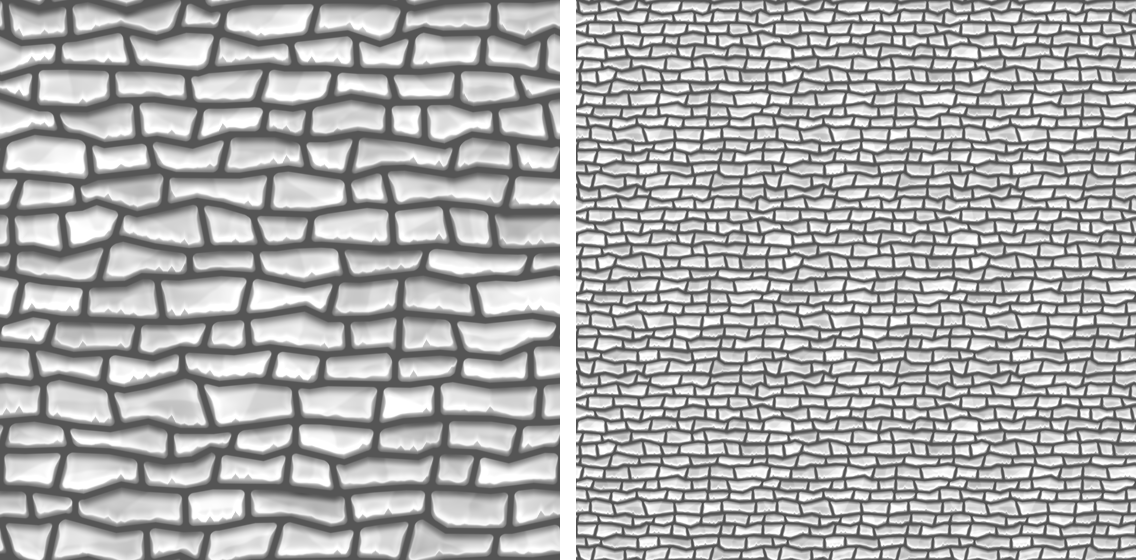
Left: one tile. Right: repeated 3 by 3.
Write a WebGL 2 fragment shader that draws this texture.

```glsl
#version 300 es
precision highp float;
// Tiling grey wall of rough, hand-cut stones with lit lower bevels and dark joints.

uniform vec2 u_resolution;
out vec4 fragColor;

const float ROWS = 16.0;
const float NODES = 15.0;        // corners along each course line
const float JOINT = 0.0054;      // half width of the mortar
const vec3 MORTAR = vec3(0.335);

float hash(vec2 p) {
    return fract(sin(dot(p, vec2(127.1, 311.7))) * 43758.5453);
}

// Value noise that wraps after "period" cells.
float noise(vec2 p, vec2 period) {
    vec2 i = floor(p), f = fract(p);
    f = f * f * (3.0 - 2.0 * f);
    vec2 a = mod(i, period), b = mod(i + 1.0, period);
    return mix(mix(hash(a), hash(vec2(b.x, a.y)), f.x),
               mix(hash(vec2(a.x, b.y)), hash(b), f.x), f.y);
}

float clouds(vec2 p, vec2 cells) {
    return 0.65 * noise(p * cells, cells) + 0.35 * noise(p * cells * 3.0, cells * 3.0);
}

// Corner of a course line, jittered in both directions.
vec2 courseNode(float row, float i) {
    vec2 id = vec2(mod(i, NODES), mod(row, ROWS));
    float x = i + 0.84 * (hash(id + 3.7) - 0.5);
    float y = row + 0.46 * (hash(id + 41.3) - 0.5) + 0.18 * (hash(id.yy + 9.1) - 0.5);
    return vec2(x / NODES, y / ROWS);
}

float segmentDistance(vec2 p, vec2 a, vec2 b) {
    vec2 ab = b - a;
    return length(p - a - ab * clamp(dot(p - a, ab) / dot(ab, ab), 0.0, 1.0));
}

// Signed distance to a course line, positive above it.
float courseDistance(vec2 p, float row) {
    float first = floor(p.x * NODES), nearest = 1.0, side = 1.0;
    for (float j = -2.0; j < 2.5; j++) {
        vec2 a = courseNode(row, first + j), b = courseNode(row, first + j + 1.0);
        nearest = min(nearest, segmentDistance(p, a, b));
        if (p.x >= a.x && p.x < b.x)
            side = p.y > mix(a.y, b.y, (p.x - a.x) / (b.x - a.x)) ? 1.0 : -1.0;
    }
    return nearest * side;
}

// Distances to the left and right joints, then the stone's index in its row.
vec3 jointDistances(vec2 p, float row) {
    float wrapped = mod(row, ROWS);
    float count = 7.0 + floor(2.6 * hash(vec2(wrapped, 5.3)));
    float x = p.x + hash(vec2(wrapped, 17.9));
    float first = floor(x * count);
    vec3 result = vec3(1.0, 1.0, 0.0);
    for (float j = -1.0; j < 2.5; j++) {
        float index = mod(first + j, count);
        float slant = 0.65 * (hash(vec2(index, wrapped + 23.0)) - 0.5);
        float start = (first + j + 0.5 * (hash(vec2(index, wrapped + 61.0)) - 0.5)) / count;
        float d = x - start - slant * (p.y - (row + 0.5) / ROWS);
        d /= sqrt(1.0 + slant * slant);
        if (d >= 0.0 && d < result.x) result.xz = vec2(d, index);
        if (d < 0.0) result.y = min(result.y, -d);
    }
    return result;
}

// Depth inside a corner whose edges lie at distances "edges".
float roundedDepth(vec2 edges, float radius) {
    vec2 q = radius - edges;
    return radius - length(max(q, 0.0)) - min(max(q.x, q.y), 0.0);
}

// Sharp nicks that rise from the lower bevel.
float chips(float x, float row) {
    float cells = 44.0, i = mod(floor(x * cells), cells);
    float size = hash(vec2(i, row + 83.0));
    float peak = max(0.0, 1.0 - abs(fract(x * cells) - 0.5) * 3.2);
    return 0.011 * pow(size, 4.0) * peak;
}

float stoneTone(vec2 p, vec2 id, vec4 edge, float depth) {
    float left = edge.x, right = edge.y, bottom = edge.z, top = edge.w;
    float cloud = clouds(p, vec2(13.0, 17.0)) - 0.5;
    // Flat face with a faint diagonal facet, shaded towards the top.
    float angle = 6.283 * hash(id + 7.7);
    float across = dot(vec2(left - right, bottom - top) * 0.5, vec2(cos(angle), sin(angle)));
    float face = 0.83 + 0.15 * (hash(id + 31.0) - 0.5) + 0.20 * cloud;
    face += 0.05 * smoothstep(-0.004, 0.004, across + 0.02 * cloud);
    face -= 0.25 * (1.0 - smoothstep(0.0, 0.019 + 0.012 * cloud, top));
    face -= 0.12 * (1.0 - smoothstep(0.0, 0.014, depth));
    // Bevel along the bottom and sides, with a bright worn rim.
    float wobble = noise(vec2(p.x * 60.0, id.y), vec2(60.0, ROWS)) - 0.5;
    float sideInset = (0.006 + 0.005 * cloud) * smoothstep(0.0, 0.03, top);
    float lowInset = 0.0085 + 0.005 * wobble + chips(p.x, id.y);
    float rim = roundedDepth(vec2(min(left, right) - sideInset, bottom - lowInset), 0.007);
    float low = 1.0 - smoothstep(0.012, 0.032, bottom);
    face += 0.15 * (1.0 - smoothstep(0.0, 0.018, rim)) * mix(0.5, 1.0, low);
    float bevel = mix(0.50, 0.74, smoothstep(0.0, 0.010, depth)) + 0.15 * cloud;
    float tone = mix(bevel, face, smoothstep(-0.0022, 0.0012, rim));
    float glint = exp(-pow(rim / 0.0024, 2.0)) * mix(0.35, 0.9, low);
    return mix(tone, 1.0, glint * (0.75 + 0.5 * cloud));
}

void main() {
    vec2 p = gl_FragCoord.xy / u_resolution;
    float pixel = 1.0 / min(u_resolution.x, u_resolution.y);
    // Pick the course this point belongs to.
    float line = floor(p.y * ROWS + 0.5);
    float near = courseDistance(p, line);
    float row = near > 0.0 ? line : line - 1.0;
    float other = abs(courseDistance(p, near > 0.0 ? line + 1.0 : line - 1.0));
    vec2 lowHigh = near > 0.0 ? vec2(near, other) : vec2(other, -near);
    vec3 joints = jointDistances(p, row);
    // Shade the stone and lay it on the mortar.
    vec4 edge = vec4(joints.xy, lowHigh) - JOINT;
    float depth = roundedDepth(vec2(min(edge.x, edge.y), min(edge.z, edge.w)), 0.009);
    float tone = stoneTone(p, vec2(joints.z, mod(row, ROWS)), edge, depth);
    float cover = smoothstep(-pixel, pixel, depth);
    fragColor = vec4(mix(MORTAR, vec3(clamp(tone, 0.0, 1.0)), cover), 1.0);
}
```
